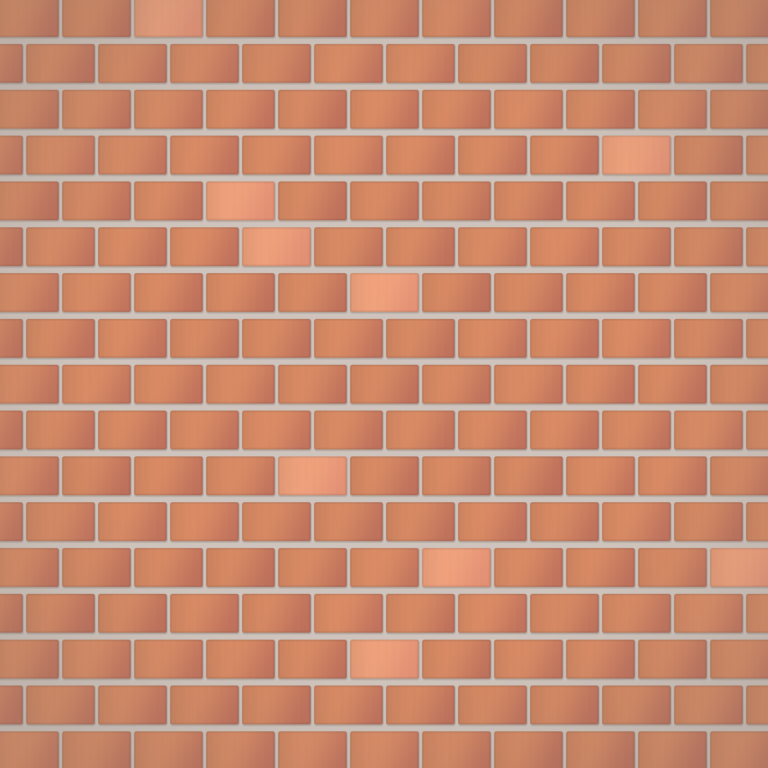
Write a WebGL 2 fragment shader that draws this texture.

```glsl
#version 300 es
precision highp float;
// Running-bond wall of orange bricks with pale mortar and a few light bricks.

#define COLUMNS 10.667
#define ROWS 16.76
#define BOND_SHIFT vec2(0.16, 0.116)
#define JOINT vec2(0.0047, 0.0092)
#define CORNER 0.0028
#define SOFTNESS 0.0011
#define LIGHT_SHARE 0.055
#define VIGNETTE 0.25

uniform vec2 u_resolution;
out vec4 outColor;

const vec3 MORTAR = vec3(0.81, 0.77, 0.74);
const vec3 BRICK = vec3(0.845, 0.540, 0.390);
const vec3 BRICK_RED = vec3(0.745, 0.440, 0.360);
const vec3 LIGHT = vec3(0.935, 0.630, 0.485);
const vec3 LIGHT_RED = vec3(0.885, 0.560, 0.455);
const vec3 DUSK = vec3(0.50, 0.45, 0.42);

// Integer hash of a brick index, from 0 to 1.
float hash(ivec2 id, uint seed) {
    uint h = uint(id.x + 64) * 1597u + uint(id.y + 64) * 51749u + seed * 7919u;
    h = (h ^ (h >> 15)) * 2246822519u;
    h = (h ^ (h >> 13)) * 3266489917u;
    h ^= h >> 16;
    return float(h & 65535u) / 65536.0;
}

float roundedBox(vec2 p, vec2 halfSize, float radius) {
    vec2 q = abs(p) - halfSize + radius;
    return length(max(q, 0.0)) + min(max(q.x, q.y), 0.0) - radius;
}

// Fill of one brick; local runs from 0 to 1, rightward and downward.
vec3 brickColor(vec2 local, ivec2 id) {
    float slant = local.x * 0.85 + local.y * 0.25 + 0.12 * (hash(id, 2u) - 0.5);
    float redness = smoothstep(0.42, 1.08, slant);
    bool isLight = hash(id, 1u) < LIGHT_SHARE;
    vec3 color = isLight ? mix(LIGHT, LIGHT_RED, redness)
                         : mix(BRICK, BRICK_RED, redness);
    // Dimmer left end, slight tone per brick and faint upright grain.
    color *= 1.0 - 0.05 * (1.0 - smoothstep(0.0, 0.35, local.x));
    color *= 0.99 + 0.02 * hash(id, 3u);
    float grain = sin(local.x * 57.0) + 0.6 * sin(local.x * 101.0 + local.y * 2.0);
    return color * (1.0 + 0.004 * grain);
}

void main() {
    vec2 p = gl_FragCoord.xy / u_resolution.y;
    float aspect = u_resolution.x / u_resolution.y;
    float blur = max(SOFTNESS, 0.7 / u_resolution.y);

    // Brick grid, counted from the top, with every other row shifted by half.
    vec2 grid = vec2(p.x * COLUMNS, (1.0 - p.y) * ROWS) + BOND_SHIFT;
    float row = floor(grid.y);
    grid.x += 0.5 * mod(row, 2.0);
    vec2 local = fract(grid);
    ivec2 id = ivec2(floor(grid));

    vec2 cellSize = 1.0 / vec2(COLUMNS, ROWS);
    vec2 halfSize = 0.5 * (cellSize - JOINT);
    vec2 offset = (local - 0.5) * cellSize;
    float dist = roundedBox(offset, halfSize, CORNER);

    // Mortar with a soft shadow under the lower right of each brick.
    float shadowDist = roundedBox(offset - vec2(0.0005, 0.0012), halfSize, CORNER);
    float shadow = 1.0 - smoothstep(-0.001, 0.0025, shadowDist);
    vec3 mortar = MORTAR * (1.0 - 0.16 * shadow);

    // Brick with a slightly darkened rim.
    vec3 brick = brickColor(local, id);
    brick *= 1.0 - 0.09 * smoothstep(-0.0035, 0.0, dist);
    vec3 color = mix(brick, mortar, smoothstep(-blur, blur, dist));

    // Dull vignette toward the corners.
    float radius = length(p - vec2(0.5 * aspect, 0.5));
    color = mix(color, DUSK, VIGNETTE * smoothstep(0.32, 0.74, radius));

    outColor = vec4(color, 1.0);
}
```
